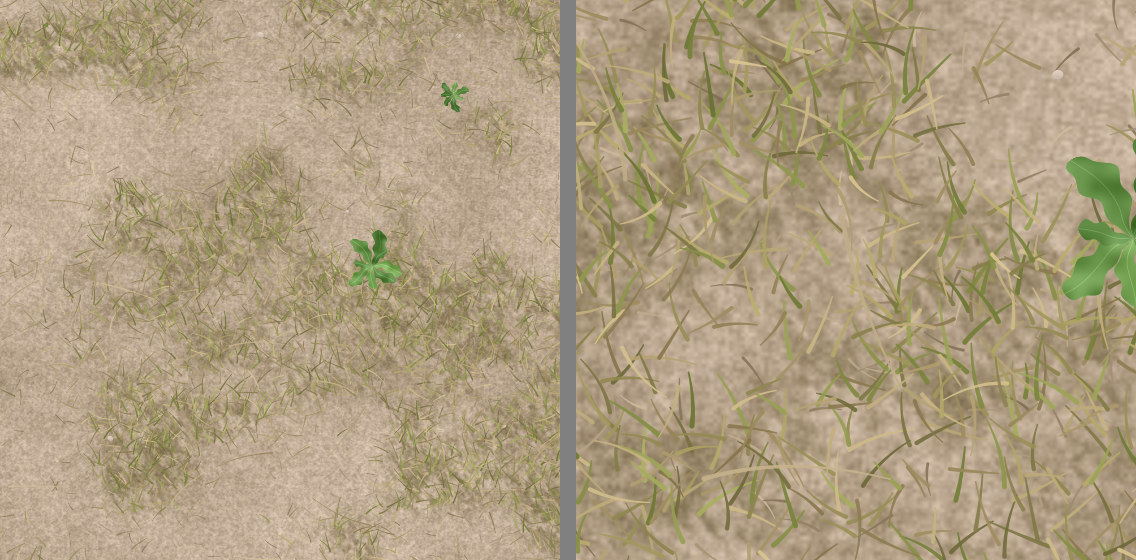
Left: the whole. Right: its middle third, enlarged.
A WebGL 1 fragment shader for this texture:

```glsl
precision highp float;
// Sandy ground with worn, patchy grass: grainy soil, dry straw, green blades,
// two leafy weeds and a few pebbles. A noise field sets where grass grows;
// blades are curved tapered strokes scattered on jittered grids.
uniform vec2 u_resolution;

struct BladeKind {
  float heading;     // mean direction in radians
  float spread;      // largest deviation from the heading
  float halfWidth;
  vec2 growthRange;  // growth at which blades start and become dense
  vec3 dark;
  vec3 light;
};

float hash(vec2 p) {
  return fract(sin(dot(p, vec2(127.1, 311.7))) * 43758.5453);
}

vec4 hash4(vec2 p) {
  return fract(sin(dot(p, vec2(127.1, 311.7))) * vec4(43758.5, 22578.1, 19642.3, 31415.9));
}

float noise(vec2 p) {
  vec2 i = floor(p), f = fract(p);
  f = f * f * (3.0 - 2.0 * f);
  return mix(mix(hash(i), hash(i + vec2(1.0, 0.0)), f.x),
             mix(hash(i + vec2(0.0, 1.0)), hash(i + 1.0), f.x), f.y);
}

vec2 rotate(vec2 p, float angle) {
  float c = cos(angle), s = sin(angle);
  return vec2(c * p.x + s * p.y, c * p.y - s * p.x);
}

float growth(vec2 p) {
  float n = 0.55 * noise(p * vec2(5.0, 7.0) + 3.7) + 0.45 * noise(p * vec2(12.0, 15.0) + 17.3);
  return 0.54 + (n - 0.5) * 1.25;
}

// Soil: broad tone, fine grain and dull litter below the grass
vec3 soil(vec2 p, float grown) {
  float broad = noise(p * 6.0 + 40.0) * 0.6 + noise(p * 21.0) * 0.4;
  vec2 turned = rotate(p, 0.6);
  float grain = noise(turned * 120.0) * 0.25 + noise(turned * 250.0 + 9.0) * 0.4
              + noise(p * 430.0 + 3.0) * 0.35;
  float tone = 0.62 + (broad - 0.5) * 0.9 + (grain - 0.5) * 2.0;
  vec3 color = mix(vec3(0.675, 0.595, 0.505), vec3(0.805, 0.725, 0.64), tone);
  float litter = noise(turned * vec2(170.0, 90.0) + 5.0) * 0.6 + noise(p * 45.0 + 31.0) * 0.4;
  float cover = smoothstep(0.40, 0.78, grown) * smoothstep(0.2, 0.8, litter);
  return mix(color, vec3(0.53, 0.47, 0.34) + (grain - 0.5) * 0.25, cover * 0.8);
}

// One curved, tapered blade rooted at random inside its grid cell
vec3 drawBlade(vec3 color, vec2 p, vec2 cell, float cells, BladeKind kind,
               float seed, float grown, float soft) {
  vec2 key = cell + seed * vec2(13.7, 7.9);
  vec4 place = hash4(key);
  vec4 look = hash4(key + 51.3);
  float chance = smoothstep(kind.growthRange.x, kind.growthRange.y, grown);
  float angle = kind.heading + kind.spread * (2.0 * place.z - 1.0);
  vec2 q = rotate(p - (cell + place.xy) / cells, angle);
  float len = mix(0.45, 0.95, look.x) / cells;
  float t = clamp(q.x / len, 0.0, 1.0);
  float d = length(q - len * vec2(t, 0.7 * (look.y - 0.5) * t * t));
  float w = kind.halfWidth * (1.0 - 0.65 * t);
  float mask = (1.0 - smoothstep(w - soft, w + soft, d)) * step(place.w, chance);
  return mix(color, mix(kind.dark, kind.light, look.z), mask * 0.9);
}

// Loose stems scattered evenly, one in each grid cell at most
vec3 scatterLoose(vec3 color, vec2 p, float cells, BladeKind kind, float seed, float soft) {
  for (int i = 0; i < 9; i++) {
    vec2 cell = floor(p * cells) + vec2(mod(float(i), 3.0), floor(float(i) / 3.0)) - 1.0;
    color = drawBlade(color, p, cell, cells, kind, seed, 0.5, soft);
  }
  return color;
}

// Rosette of lobed leaves with pale midribs
vec3 weed(vec3 color, vec2 p, vec2 center, float size, float soft) {
  float mottle = 0.25 * (noise(p * 90.0) - 0.5);
  for (int i = 0; i < 8; i++) {
    float n = float(i);
    vec4 shape = hash4(vec2(n, size * 90.0));
    float len = size * mix(0.45, 1.0, shape.x);
    vec2 q = rotate(p - center, n * 2.4 + size * 20.0);
    q.y += 0.006 * sin(q.x * 60.0 + n * 2.0) * smoothstep(0.0, 0.02, q.x);
    float t = clamp(q.x / len, 0.0, 1.0);
    float w = len * 0.6 * t * sqrt(1.0 - t) * (0.82 + 0.18 * sin(t * 17.0 + n * 3.0));
    float mask = (1.0 - smoothstep(-soft, soft, abs(q.y) - w)) * step(0.0, q.x) * step(q.x, len);
    vec3 leaf = mix(vec3(0.28, 0.45, 0.20), vec3(0.48, 0.66, 0.34), shape.y) + mottle;
    leaf += 0.09 * (1.0 - smoothstep(0.0, soft * 1.5, abs(q.y)));
    color = mix(color, leaf, mask);
  }
  return color;
}

vec3 pebbles(vec3 color, vec2 p, float cells, float soft) {
  vec4 stone = hash4(floor(p * cells) + 2.2);
  vec2 center = (floor(p * cells) + 0.25 + 0.5 * stone.xy) / cells;
  float radius = mix(0.003, 0.010, stone.z * stone.z);
  vec2 q = (p - center) / radius;
  float d = length(q * vec2(1.0, 1.2)) + 0.9 * (noise(p * 150.0) - 0.5);
  float edge = soft / radius;
  float mask = (1.0 - smoothstep(1.0 - edge, 1.0 + edge, d)) * step(0.88, stone.w);
  return mix(color, vec3(0.84, 0.77, 0.71) + 0.06 * q.y, mask);
}

void main() {
  vec2 p = gl_FragCoord.xy / u_resolution.y;
  float soft = 0.65 / u_resolution.y;
  BladeKind debris = BladeKind(0.0, 3.14, 0.0009, vec2(0.0, 1.0), vec3(0.50, 0.42, 0.32), vec3(0.84, 0.76, 0.63));
  BladeKind straw = BladeKind(0.0, 3.14, 0.0012, vec2(0.30, 0.72), vec3(0.52, 0.45, 0.29), vec3(0.86, 0.78, 0.57));
  BladeKind olive = BladeKind(1.57, 1.3, 0.0013, vec2(0.40, 0.74), vec3(0.42, 0.40, 0.22), vec3(0.74, 0.69, 0.43));
  BladeKind green = BladeKind(1.57, 0.95, 0.0015, vec2(0.50, 0.82), vec3(0.40, 0.45, 0.18), vec3(0.67, 0.70, 0.38));
  BladeKind stalk = BladeKind(0.0, 3.14, 0.0014, vec2(0.2, 1.0), vec3(0.60, 0.51, 0.36), vec3(0.87, 0.80, 0.65));

  vec3 color = soil(p, growth(p));
  color = scatterLoose(color, p, 36.0, debris, 61.0, soft);
  color = pebbles(color, p, 7.0, soft);

  // Turf: each cell shares one growth value among several blades
  float turfCells = 24.0;
  for (int i = 0; i < 9; i++) {
    vec2 cell = floor(p * turfCells) + vec2(mod(float(i), 3.0), floor(float(i) / 3.0)) - 1.0;
    float grown = growth((cell + 0.5) / turfCells);
    for (int j = 0; j < 4; j++) {
      float seed = float(j) * 3.0;
      color = drawBlade(color, p, cell, turfCells, straw, seed + 2.0, grown, soft);
      color = drawBlade(color, p, cell, turfCells, olive, seed + 3.0, grown, soft);
      color = drawBlade(color, p, cell, turfCells, green, seed + 4.0, grown, soft);
    }
  }
  color = scatterLoose(color, p, 8.0, stalk, 40.0, soft);
  color = weed(color, p, vec2(0.665, 0.525), 0.066, soft);
  color = weed(color, p, vec2(0.81, 0.83), 0.036, soft);
  gl_FragColor = vec4(color, 1.0);
}
```
